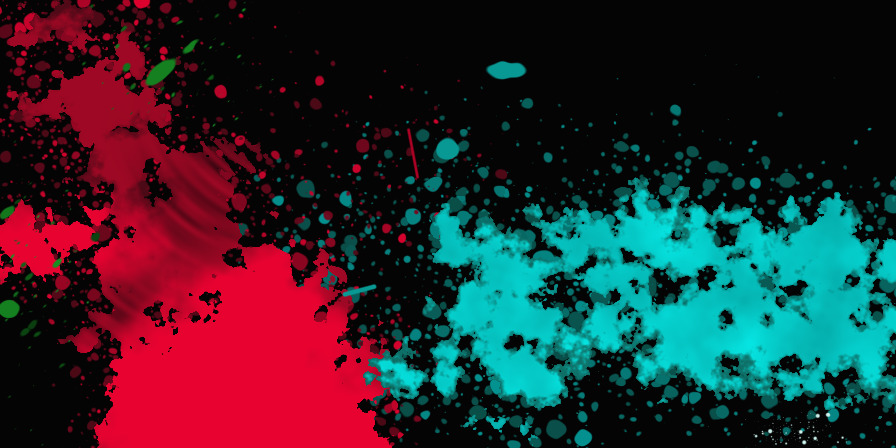
This background is drawn by a Shadertoy shader. Its source:

```glsl
const vec3 INK = vec3(.015, .017, .017);
const vec3 CRIMSON = vec3(.91, .008, .19);
const vec3 WINE = vec3(.62, .03, .14);
const vec3 MAROON = vec3(.31, .035, .09);
const vec3 CYAN = vec3(.02, .80, .79);
const vec3 TEAL = vec3(.05, .40, .37);
const vec3 LEAF = vec3(.08, .50, .12);

float hash(vec2 p) {
  vec3 q = fract(p.xyx * .1031);
  q += dot(q, q.yzx + 33.33);
  return fract((q.x + q.y) * q.z);
}

float noise(vec2 p) {
  vec2 i = floor(p), f = fract(p), e = vec2(0, 1);
  f = f * f * (3. - 2. * f);
  return mix(mix(hash(i), hash(i + e.yx), f.x),
             mix(hash(i + e.xy), hash(i + e.yy), f.x), f.y);
}

vec2 rotate(vec2 p, float angle) {
  float c = cos(angle), s = sin(angle);
  return vec2(c * p.x + s * p.y, c * p.y - s * p.x);
}

float fbm(vec2 p) {
  float sum = 0., amp = .48;
  for (int i = 0; i < 4; i++) {
    sum += amp * noise(p);
    p = rotate(p, .65) * 2.07 + 11.3;
    amp *= .57;
  }
  return sum;
}

// Ellipse distance: center x, y and radii w, h
float blob(vec2 p, float x, float y, float w, float h) {
  return (length((p - vec2(x, y)) / vec2(w, h)) - 1.) * min(w, h);
}

float segment(vec2 p, vec2 a, vec2 b) {
  vec2 d = b - a;
  return length(p - a - d * clamp(dot(p - a, d) / dot(d, d), 0., 1.));
}

float glow(vec2 p, float x, float y, float w, float h) {
  vec2 q = (p - vec2(x, y)) / vec2(w, h);
  return exp(-dot(q, q));
}

float fill(float d, float soft) { return smoothstep(soft, -soft, d); }

// Scattered round drops: x is coverage, y is a random tint
vec2 drops(vec2 p, float cell, float density, float seed, float soft) {
  vec2 best = vec2(0);
  for (int i = 0; i < 4; i++) {
    vec2 q = rotate(p, .6 * float(i) + seed) / cell + seed * 31. + 40.;
    vec2 id = floor(q);
    vec2 jitter = vec2(hash(id + 3.1), hash(id + 7.7)) - .5;
    float r = mix(.13, .35, hash(id + 13.3)) * smoothstep(0., .12, density - hash(id));
    float d = (length(fract(q) - .5 - .28 * jitter) - r) * cell;
    float cover = fill(d + soft, soft);
    if (cover > best.x) best = vec2(cover, hash(id + 21.9));
    cell *= .68;
  }
  return best;
}

float crimsonShape(vec2 p) {
  float d = min(blob(p, .54, .07, .32, .29), blob(p, .59, .29, .14, .15));
  return min(d, min(blob(p, .78, .17, .09, .09), blob(p, .10, .44, .12, .07)));
}

float wineShape(vec2 p) {
  float d = min(blob(p, .26, .69, .10, .17), blob(p, .15, .75, .10, .06));
  d = min(d, min(blob(p, .38, .43, .16, .14), blob(p, .45, .57, .10, .11)));
  return min(d, min(blob(p, .27, .28, .07, .08), blob(p, .15, .95, .07, .03)));
}

float cyanShape(vec2 p) {
  float d = min(blob(p, 1.41, .45, .18, .11), blob(p, 1.65, .30, .31, .16));
  d = min(d, min(blob(p, 1.84, .41, .28, .10), blob(p, 1.88, .24, .23, .11)));
  d = min(d, min(blob(p, 1.15, .34, .13, .12), blob(p, 1.18, .16, .10, .06)));
  d = min(d, min(blob(p, .94, .17, .08, .045), blob(p, 1.04, .46, .05, .06)));
  d = min(d, blob(p, 1.37, .25, .12, .07));
  return max(d, -min(blob(p, 1.28, .35, .06, .045), blob(p, 1.71, .36, .17, .012)));
}

void mainImage(out vec4 fragColor, in vec2 fragCoord) {
  vec2 p = fragCoord / iResolution.y;
  float soft = 1. / iResolution.y;
  vec2 wobble = p + .007 * (vec2(noise(p * 50.), noise(p * 50. + 17.)) - .5);
  float cloud = fbm(p * 6. + 5.), rough = .27 * (fbm(p * 21.) - .5);
  float crimson = crimsonShape(p), cyan = cyanShape(p), red = min(crimson, wineShape(p));

  // Loose drops around the masses
  float density = .85 * exp(-max(cyan, 0.) / .085) + .01
    + .42 * glow(p, .80, .47, .26, .16) + .10 * glow(p, 1.45, .68, .50, .16);
  vec2 drop = drops(wobble, .075, density, 1., soft);
  vec3 color = mix(INK, mix(TEAL * .8, CYAN * .75, drop.y * drop.y), drop.x * .95);
  density = .80 * exp(-max(red, 0.) / .05) + .25 * glow(p, .85, .62, .25, .24)
    + .26 * glow(p, .12, .85, .38, .30);
  drop = drops(wobble, .062, density, 2., soft);
  color = mix(color, mix(MAROON, CRIMSON, drop.y * drop.y), drop.x * .95);

  // Red paint with dark diagonal brush streaks
  vec2 stroke = rotate(p - vec2(.45, .56), -.68);
  stroke.y -= 1.4 * stroke.x * stroke.x;
  float streak = noise(stroke * vec2(7, 70) + 30.);
  float shadow = min(glow(p, .46, .58, .12, .14) + glow(p, .27, .28, .09, .08), 1.);
  vec3 paint = mix(MAROON, WINE, smoothstep(.28, .5, cloud - 2. * (red + rough) - .1));
  paint = mix(paint, CRIMSON, smoothstep(.09, -.03, crimson + .3 * (cloud - .5)));
  paint = mix(paint, mix(MAROON * .6, WINE, streak), shadow * smoothstep(-.02, .05, crimson));
  red += rough + .14 * shadow * (.5 - streak);
  color = mix(color, paint, fill(red, soft));

  // Cyan paint, darker at the rim
  cyan += rough;
  paint = mix(TEAL, CYAN, smoothstep(.008, -.045, cyan + .08 * (cloud - .5)));
  color = mix(color, paint * (.78 + .45 * cloud), fill(cyan, soft));

  // Green flecks and a leaf
  density = .26 * glow(p, .06, .35, .18, .28) + .20 * glow(p, .40, .85, .25, .18);
  drop = drops(rotate(wobble, .7) * vec2(.55, 1), .04, density, 3., soft);
  color = mix(color, LEAF * (.4 + .8 * drop.y), drop.x);
  vec2 q = rotate(wobble - vec2(.36, .84), .7);
  float d = min(blob(q, 0., 0., .042, .017), blob(q, .085, 0., .022, .008));
  d = min(d, blob(wobble, .02, .31, .025, .02));
  color = mix(color, LEAF, fill(d, soft));

  // Lone splashes, scratches and pale specks
  d = min(blob(wobble, 1.13, .843, .042, .018), blob(wobble, 1., .667, .026, .024));
  d = min(d, segment(p, vec2(.77, .343), vec2(.835, .36)) - .005);
  color = mix(color, mix(TEAL, CYAN, .5), fill(d, soft));
  d = segment(p, vec2(.912, .71), vec2(.932, .605)) - .003;
  color = mix(color, CRIMSON * .75, fill(d, soft));
  drop = drops(p, .022, .55 * glow(p, 1.78, .03, .09, .045), 5., soft);
  fragColor = vec4(mix(color, vec3(.8, .95, .93), drop.x), 1);
}
```
